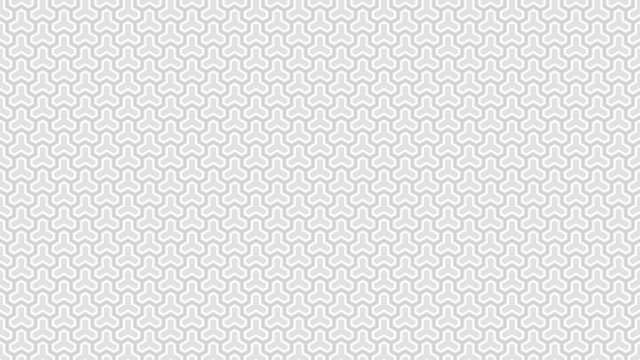
Write a Shadertoy shader that draws this pattern.

```glsl
#define COLUMNS 30.0       // tripod columns across the canvas
#define CENTER_SHIFT 1.15  // height of the middle tripod, in hexagon sides
#define SEAM_DEPTH 0.135   // half width of the dark seam
#define RIM_START 0.27     // white rim, measured inward from the tile edge
#define RIM_END 0.505
#define FILL_COLOR vec3(0.886)
#define SEAM_COLOR vec3(0.822)
#define RIM_COLOR vec3(1.0)

const float HALF_ROOT3 = 0.8660254;
const float COLUMN_STEP = 3.0 * HALF_ROOT3;
const float ROW_STEP = 3.0;

// Turn p so that the nearest of the three arms points up.
vec2 foldToArm(vec2 p) {
    float side = abs(p.x);
    vec2 turned = vec2(-0.5 * side - HALF_ROOT3 * p.y,
                       HALF_ROOT3 * side - 0.5 * p.y);
    return turned.y > p.y ? turned : vec2(side, p.y);
}

// Mitred depth inside a tripod of three unit hexagons; negative outside.
float tripodDepth(vec2 p) {
    vec2 arm = foldToArm(p);
    arm.x = abs(arm.x);
    float flank = HALF_ROOT3 - arm.x;
    float tip = 2.0 * HALF_ROOT3 - dot(arm, vec2(0.5, HALF_ROOT3));
    return min(flank, tip);
}

// Depth inside whichever interlocking tripod covers p.
float tilingDepth(vec2 p) {
    float column = round(p.x / COLUMN_STEP);
    float depth = -10.0;
    for (int i = -1; i <= 1; i++) {
        float c = column + float(i);
        float stagger = 0.5 * ROW_STEP * mod(c, 2.0);
        float row = round((p.y - stagger) / ROW_STEP);
        for (int j = -1; j <= 1; j++) {
            vec2 center = vec2(c * COLUMN_STEP,
                               (row + float(j)) * ROW_STEP + stagger);
            depth = max(depth, tripodDepth(p - center));
        }
    }
    return depth;
}

// Antialiased step, one pixel wide.
float edge(float threshold, float value, float pixel) {
    return clamp((value - threshold) / pixel + 0.5, 0.0, 1.0);
}

void mainImage(out vec4 fragColor, in vec2 fragCoord) {
    float pixel = COLUMNS * COLUMN_STEP / iResolution.x;
    vec2 p = (fragCoord - 0.5 * iResolution.xy) * pixel;
    p.y -= CENTER_SHIFT;

    // Layers from the seam inward
    float depth = tilingDepth(p);
    vec3 color = mix(SEAM_COLOR, FILL_COLOR, edge(SEAM_DEPTH, depth, pixel));
    color = mix(color, RIM_COLOR, edge(RIM_START, depth, pixel));
    color = mix(color, FILL_COLOR, edge(RIM_END, depth, pixel));
    fragColor = vec4(color, 1.0);
}
```
